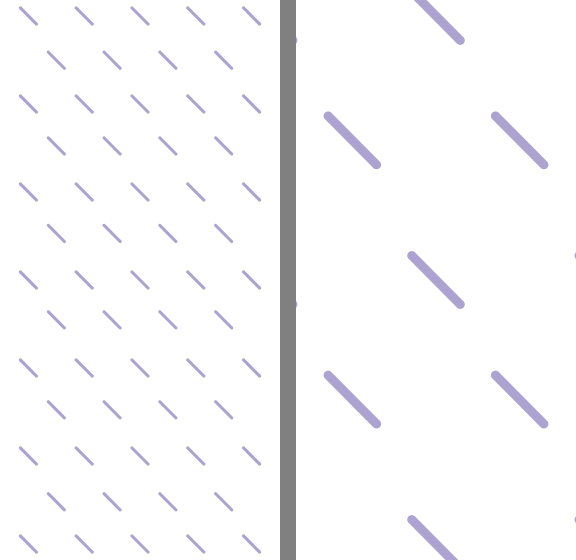
Left: the whole. Right: its middle third, enlarged.
This pattern is drawn by a Shadertoy shader. Its source:

```glsl
// Sparse lilac diagonal dashes on white, in staggered rows with slight drift.
#define PITCH vec2(0.1992, 0.3143)   // column and row spacing, in canvas widths
#define MAIN_LIMIT vec2(2.0, 3.0)    // 5 columns by 7 rows
#define STAGGER_LIMIT vec2(1.5, 2.5) // 4 columns by 6 rows
#define DASH_REACH vec2(0.0288, -0.0290)
#define DASH_RADIUS 0.0054
#define PAPER vec3(1.0)
#define LILAC vec3(0.68, 0.64, 0.82)

// Vertical drift of each staggered row, bottom to top
const float ROW_DRIFT[6] = float[6](-0.0063, 0.0078, 0.0148, 0.0091, 0.0073, -0.0008);

// Round-capped dash centred on the origin
float dashDistance(vec2 p) {
    float along = clamp(dot(p, DASH_REACH) / dot(DASH_REACH, DASH_REACH), -1.0, 1.0);
    return length(p - DASH_REACH * along) - DASH_RADIUS;
}

// Nearest cell of a finite centred grid
vec2 nearestCell(vec2 p, vec2 limit) {
    vec2 cell = floor(p / PITCH + limit + 0.5);
    return clamp(cell, vec2(0.0), 2.0 * limit) - limit;
}

float mainDashes(vec2 p) {
    return dashDistance(p - PITCH * nearestCell(p, MAIN_LIMIT));
}

float staggeredDashes(vec2 p) {
    vec2 cell = nearestCell(p, STAGGER_LIMIT);
    int row = int(cell.y + STAGGER_LIMIT.y + 0.5);
    return dashDistance(p - PITCH * cell - vec2(0.0, ROW_DRIFT[row]));
}

void mainImage(out vec4 fragColor, in vec2 fragCoord) {
    vec2 p = (fragCoord - 0.5 * iResolution.xy) / iResolution.x;
    float d = min(mainDashes(p), staggeredDashes(p));

    // One-pixel edge smoothing
    float ink = clamp(0.5 - d * iResolution.x, 0.0, 1.0);
    fragColor = vec4(mix(PAPER, LILAC, ink), 1.0);
}
```
